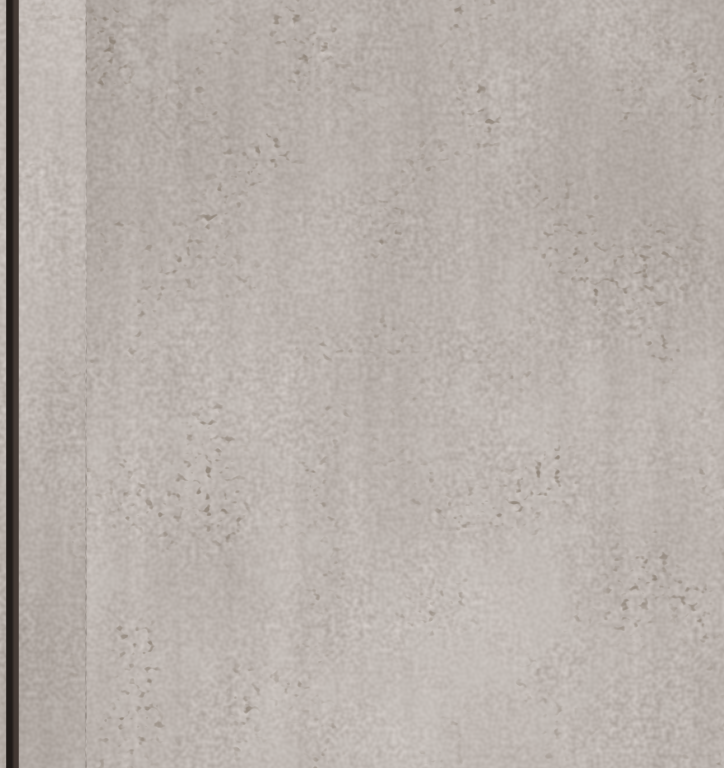
Reproduce this texture procedurally as a WebGL 1 fragment shader.

```glsl
precision highp float;
// Weathered warm-grey concrete wall with a narrow side panel and a dark metal trim.

uniform vec2 u_resolution;

#define GRAIN_SCALE 165.0
#define GRAIN_DEPTH 0.070
#define CLOUD_DEPTH 0.060
#define STREAK_DEPTH 0.028
#define PIT_SCALE 88.0
#define PIT_DEPTH 0.75
#define TRIM_LEFT 0.008
#define TRIM_RIGHT 0.0245
#define SEAM_X 0.112

const vec3 CONCRETE = vec3(0.734, 0.704, 0.683);
const vec3 PIT_BROWN = vec3(0.53, 0.485, 0.435);
const vec3 PALE_PLASTER = vec3(0.775, 0.755, 0.735);
const vec3 TRIM_BLACK = vec3(0.13, 0.11, 0.10);
const vec3 TRIM_BROWN = vec3(0.27, 0.23, 0.21);

// Random unit gradient for a lattice point
vec2 gradientAt(vec2 cell) {
  vec3 q = fract(cell.xyx * vec3(0.1031, 0.1030, 0.0973));
  q += dot(q, q.yzx + 33.33);
  float angle = 6.2832 * fract((q.x + q.y) * q.z);
  return vec2(cos(angle), sin(angle));
}

// Gradient noise, roughly -0.7 to 0.7
float noise(vec2 p) {
  vec2 i = floor(p);
  vec2 f = p - i;
  vec2 w = f * f * f * (f * (f * 6.0 - 15.0) + 10.0);
  vec2 e = vec2(0.0, 1.0);
  float a = dot(gradientAt(i), f);
  float b = dot(gradientAt(i + e.yx), f - e.yx);
  float c = dot(gradientAt(i + e.xy), f - e.xy);
  float d = dot(gradientAt(i + e.yy), f - e.yy);
  return mix(mix(a, b, w.x), mix(c, d, w.x), w.y);
}

float fbm(vec2 p) {
  float sum = 0.0;
  float amp = 1.0;
  for (int k = 0; k < 4; k++) {
    sum += amp * noise(p);
    p = mat2(1.6, 1.2, -1.2, 1.6) * p + 17.3;
    amp *= 0.55;
  }
  return sum;
}

// Soft bump centred on c with radii r
float blob(vec2 p, vec2 c, vec2 r) {
  vec2 d = (p - c) / r;
  return exp(-dot(d, d));
}

// Antialiased step at x = edge
float edgeStep(float edge, float x) {
  float px = 0.8 / u_resolution.y;
  return smoothstep(edge - px, edge + px, x);
}

void main() {
  vec2 p = gl_FragCoord.xy / u_resolution.y;
  float wall = edgeStep(SEAM_X, p.x);
  vec2 q = p + vec2(3.7, 1.9) * (1.0 - wall) + 5.0;

  // Broad tone: dirtier towards the top, paler low in the middle
  float clouds = fbm(q * vec2(5.0, 3.6));
  float pale = blob(p, vec2(0.57, 0.13), vec2(0.20, 0.24));
  float dirt = blob(p, vec2(0.16, 0.97), vec2(0.16, 0.26))
             + 0.7 * blob(p, vec2(0.90, 0.75), vec2(0.20, 0.30));
  float wallTone = 0.030 * pale - 0.034 * dirt - 0.022 * smoothstep(0.55, 1.0, p.y);
  float panelTone = mix(-0.045, 0.022, smoothstep(0.05, 0.75, p.y));
  float tone = mix(panelTone, wallTone, wall) + CLOUD_DEPTH * 0.5 * clouds;

  // Vertical trowel streaks
  float streaks = noise(q * vec2(32.0, 1.8)) + 0.6 * noise(q * vec2(95.0, 5.0));
  tone += STREAK_DEPTH * streaks;

  // Fine embossed grain
  float grain = noise(q * GRAIN_SCALE) + 0.6 * noise(q * GRAIN_SCALE * 0.53 + 9.0);
  float rough = 0.75 + 0.5 * smoothstep(-0.3, 0.5, fbm(q * 7.0 + 31.0));
  tone += GRAIN_DEPTH * rough * grain;
  vec3 color = CONCRETE + tone * vec3(0.97, 1.0, 1.04);

  // Flaky pale plaster patches
  float flakes = fbm(q * 19.0 + 41.0) + 0.5 * clouds + 0.5 * pale;
  color = mix(color, PALE_PLASTER, 0.35 * smoothstep(0.25, 0.75, flakes));

  // Clustered brown pits with a lit lower rim
  float cluster = smoothstep(-0.10, 0.65, fbm(q * vec2(9.0, 7.0) + 63.0) + 0.2 * dirt);
  cluster *= mix(0.45, 1.0, wall);
  vec2 pitPos = q * PIT_SCALE * vec2(0.9, 1.1);
  float pitNoise = noise(pitPos) + 0.45 * noise(pitPos * 2.1 + 7.0);
  float rimNoise = noise(pitPos + vec2(0.25, 0.55));
  float pits = smoothstep(0.16, 0.60, pitNoise) * cluster;
  float rim = smoothstep(0.15, 0.5, rimNoise) * cluster * (1.0 - pits);
  color = mix(color, PIT_BROWN, PIT_DEPTH * pits) + 0.022 * rim;

  // Sparse dark specks
  float specks = smoothstep(0.50, 0.68, noise(q * 105.0 + 83.0));
  color = mix(color, PIT_BROWN * 0.88, 0.55 * specks * cluster);

  // Broken seam between panel and wall
  float seam = 1.0 - smoothstep(0.0005, 0.0024, abs(p.x - SEAM_X));
  color -= 0.075 * seam * smoothstep(-0.25, 0.35, noise(vec2(3.0, p.y * 110.0)));

  // Dark trim: black on the left, brown on the right
  float trim = edgeStep(TRIM_LEFT, p.x) * (1.0 - edgeStep(TRIM_RIGHT, p.x));
  float sheen = smoothstep(0.40, 0.70, (p.x - TRIM_LEFT) / (TRIM_RIGHT - TRIM_LEFT));
  vec3 metal = mix(TRIM_BLACK, TRIM_BROWN, sheen) + 0.02 * noise(vec2(1.5, p.y * 6.0));
  gl_FragColor = vec4(mix(color, metal, trim), 1.0);
}
```
